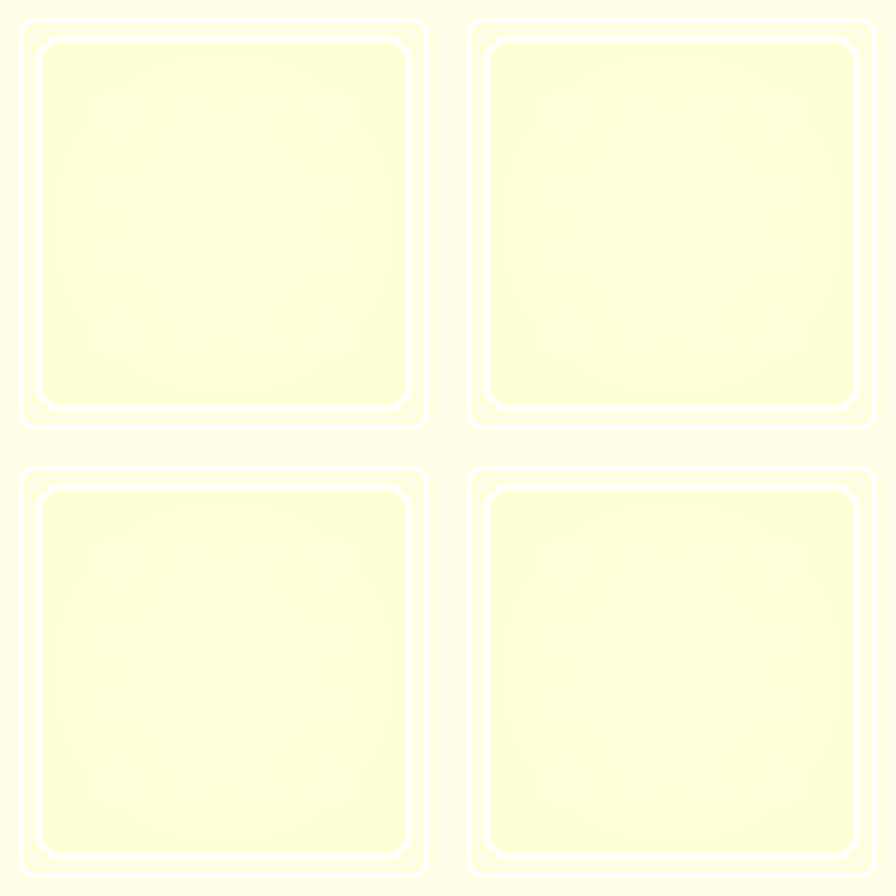
Reproduce this pattern procedurally as a Shadertoy shader.

```glsl
const float TILES = 2.0;
const float LINE_WIDTH = 0.0125;
const float OUTER_HALF = 0.4535;
const float STRIP_HALF = 0.4330;
const float INNER_HALF = 0.4125;
const float FIELD_BLUE = 0.845;
const float FRINGE_BLUE = 0.868;
const float STRIP_BLUE = 0.915;
const float GROUT_BLUE = 0.915;

// Signed distance to a square with cut corners
float chamferedSquare(vec2 p, float halfSize, float cut) {
    vec2 q = abs(p);
    float side = max(q.x, q.y) - halfSize;
    float corner = (q.x + q.y - 2.0 * halfSize + cut) * 0.70711;
    return max(side, corner);
}

// Coverage of a line centred on distance zero
float lineMask(float dist, float width, float blur) {
    return 1.0 - smoothstep(-blur, blur, abs(dist) - 0.5 * width);
}

// Four by four soft spots inside the field
float softSpots(vec2 p, float spacing) {
    vec2 local = (fract(p / spacing) - 0.5) * spacing;
    float inside = 1.0 - smoothstep(0.30, 0.33, max(abs(p.x), abs(p.y)));
    return inside * (1.0 - smoothstep(0.02, 0.065, length(local)));
}

void mainImage(out vec4 fragColor, in vec2 fragCoord) {
    vec2 cell = fract(fragCoord / iResolution.xy * TILES) - 0.5;
    float blur = max(TILES / min(iResolution.x, iResolution.y), 0.003);

    float outer = chamferedSquare(cell, OUTER_HALF, 0.018);
    float strip = chamferedSquare(cell, STRIP_HALF, 0.026);
    float inner = chamferedSquare(cell, INNER_HALF, 0.034);

    // Field, with a faint glow in the middle
    float glow = 1.0 - smoothstep(0.10, 0.40, length(cell));
    float blue = FIELD_BLUE + 0.006 * glow + 0.012 * softSpots(cell, 0.16);

    // Border strip and grout, each with a yellower edge
    blue = mix(blue, FRINGE_BLUE, smoothstep(-blur, blur, inner));
    blue = mix(blue, STRIP_BLUE, lineMask(strip, 0.012, blur));
    blue = mix(blue, GROUT_BLUE, smoothstep(0.012, 0.020, outer));

    // White frame lines
    float frame = max(lineMask(outer, LINE_WIDTH, blur), lineMask(inner, LINE_WIDTH, blur));
    blue = mix(blue, 1.0, frame);

    fragColor = vec4(1.0, 1.0, blue, 1.0);
}
```
